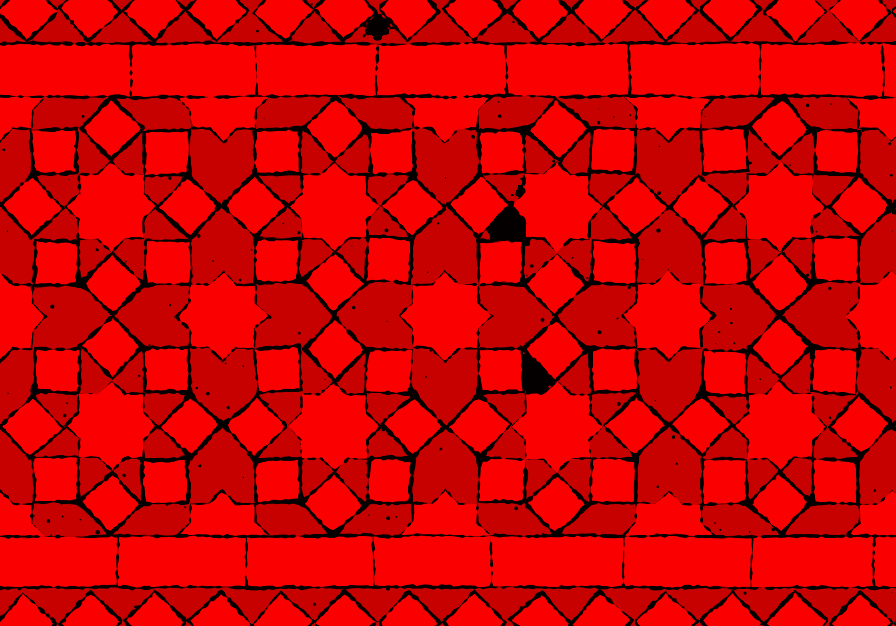
Give the GLSL for this pattern, as a Shadertoy shader.

```glsl
// Worn mosaic wall: a field of eight-pointed stars ringed by loose square tiles,
// framed above and below by a brick band and a row of diamonds. Folded cells give
// signed distances to the bright tiles; noise roughens the black joints.

const vec2  SPAN = vec2(8.04, 5.70);         // canvas size in half repeats
const vec2  FIRST_STAR = vec2(1.0, 1.82);    // centre of the lower left ringed star
const vec3  BRIGHT = vec3(0.98, 0.0, 0.0);
const vec3  DARK   = vec3(0.78, 0.0, 0.0);
const vec3  GROUT  = vec3(0.02, 0.0, 0.0);
const vec2  FIELD = vec2(0.819, 4.819);      // bottom and top of the star field
const vec2  BANDS = vec2(0.351, 5.303);      // outer edges of the brick bands
const vec2  ROWS  = vec2(0.03, 5.60);        // centre heights of the diamond rows
const float ROW_STEP = 0.576;
const float ROW_START = 0.23;
const float BRICK = 1.13;
const float STAR_IN = 0.2929;                // inradius of a star's two squares
const float RING = 0.7071;                   // distance of ring squares from a star
const float SQUARE = 0.200;                  // half side of a ring square
const float WIDE = 0.013;                    // half widths of the joints
const float THIN = 0.007;
const float SHIFT = 0.032;                   // looseness of the tiles
const float TILT = 0.13;
const float ROUGH = 0.022;
const float PIT_GRID = 0.13;
const int   GAP_COUNT = 4;
// Lost chips: centre and radius
const vec3 GAPS[GAP_COUNT] = vec3[](vec3(4.56, 3.66, 0.23), vec3(4.74, 3.96, 0.09),
                                    vec3(4.82, 2.32, 0.22), vec3(3.39, 5.46, 0.12));

float hash(vec2 p) {
    return fract(sin(dot(p, vec2(127.1, 311.7))) * 43758.5453);
}

vec2 hash2(vec2 p) {
    return vec2(hash(p), hash(p + 17.3));
}

float noise(vec2 p) {
    vec2 i = floor(p), f = fract(p);
    f = f * f * (3.0 - 2.0 * f);
    return mix(mix(hash(i), hash(i + vec2(1, 0)), f.x),
               mix(hash(i + vec2(0, 1)), hash(i + vec2(1, 1)), f.x), f.y);
}

mat2 turn(float a) {
    return mat2(cos(a), -sin(a), sin(a), cos(a));
}

// Shifts and tilts one tile by its own random amount
vec2 loosen(vec2 p, vec2 id) {
    return turn(TILT * (hash(id + 5.7) - 0.5)) * (p + SHIFT * (hash2(id) - 0.5));
}

float squareDist(vec2 p, float halfSide) {
    p = abs(p);
    return max(p.x, p.y) - halfSide;
}

float starDist(vec2 p) {
    p = abs(p);
    return min(max(p.x, p.y), (p.x + p.y) * 0.7071) - STAR_IN;
}

// Each part returns (distance to bright tiles, joint half width)
vec2 starField(vec2 p) {
    vec2 g = p - FIRST_STAR;
    vec2 cell = floor(g * 0.5 + 0.5);
    vec2 l = g - 2.0 * cell;
    vec2 q = abs(l), side = vec2(l.x < 0.0 ? -1.0 : 1.0, l.y < 0.0 ? -1.0 : 1.0);
    vec2 dir = q.x > q.y ? vec2(side.x, 0.0) : vec2(0.0, side.y);

    float stars = min(starDist(l), starDist(1.0 - q));
    float upright = squareDist(loosen(l - 0.5 * side, cell * 3.0 + side), SQUARE);
    vec2 tilted = turn(0.7854) * loosen(l - RING * dir, cell * 3.0 + dir);
    float squares = min(upright, squareDist(tilted, SQUARE));

    // Mortar gathers where corners of ring squares meet
    vec2 s = vec2(max(q.x, q.y), min(q.x, q.y));
    float meet = min(length(s - vec2(1.0, 0.0)), length(s - vec2(RING, STAR_IN)));
    float wide = WIDE + 0.012 * smoothstep(0.12, 0.0, meet);
    return stars < squares ? vec2(stars, THIN) : vec2(squares, wide);
}

vec2 brickBand(vec2 p, bool top) {
    float u = (p.x - (top ? 0.02 : -0.07)) / BRICK;
    float k = floor(u + 0.5);
    float offset = 0.08 * (hash(vec2(k, top ? 3.0 : 8.0)) - 0.5);
    return vec2(-abs(u - k - offset) * BRICK, THIN);
}

vec2 diamondRow(vec2 p, bool top) {
    float k = floor((p.x - ROW_START) / ROW_STEP + 0.5);
    vec2 l = p - vec2(ROW_START + k * ROW_STEP, top ? ROWS.y : ROWS.x);
    l = loosen(l, vec2(k, top ? 41.0 : 53.0));
    return vec2((abs(l.x) + abs(l.y) - 0.5 * ROW_STEP) * 0.7071 + 0.006, WIDE);
}

void mainImage(out vec4 fragColor, in vec2 fragCoord) {
    vec2 p = fragCoord / iResolution.xy * SPAN;
    float aa = 0.6 * SPAN.y / iResolution.y;
    float grain = noise(p * 27.0) - 0.5;
    vec2 w = p + 0.022 * (vec2(noise(p * 4.0), noise(p * 4.0 + 31.0)) - 0.5);

    // Choose the part of the wall
    bool top = w.y > 0.5 * SPAN.y;
    vec2 tile;
    if (w.y > FIELD.x && w.y < FIELD.y) tile = starField(w);
    else if (w.y > BANDS.x && w.y < BANDS.y) tile = brickBand(w, top);
    else tile = diamondRow(w, top);

    // Joints, thinning and swelling along their length
    vec2 rails = min(abs(w.y - FIELD), abs(w.y - BANDS));
    float swell = 0.5 + noise(p * 6.0 + 9.0);
    float joint = min(abs(tile.x) - tile.y * swell, min(rails.x, rails.y) - 0.011 * swell);
    joint += ROUGH * grain;

    // Lost chips and small pits in the dark tiles
    float wear = 1.0;
    for (int i = 0; i < GAP_COUNT; i++)
        wear = min(wear, length(p - GAPS[i].xy) - GAPS[i].z + 0.12 * grain);
    vec2 pit = floor(p / PIT_GRID);
    vec2 pitPos = (pit + 0.2 + 0.6 * hash2(pit)) * PIT_GRID;
    if (hash(pit + 71.0) < 0.14)
        wear = min(wear, length(p - pitPos) - 0.018 * hash(pit + 29.0) + 0.01 * grain);
    joint = min(joint, max(wear, -tile.x));

    vec3 color = mix(BRIGHT, DARK, smoothstep(-aa, aa, tile.x));
    color = mix(GROUT, color, smoothstep(-aa, aa, joint));
    fragColor = vec4(color, 1.0);
}
```
